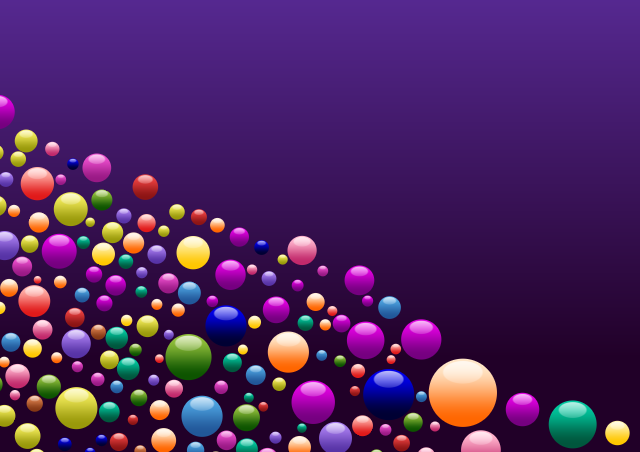
Reproduce this background procedurally as a WebGL 2 fragment shader.

```glsl
#version 300 es
precision highp float;
// Glossy coloured balls heaped in the lower left corner on a violet gradient.

#define SMALL_CELL 0.052
#define LARGE_CELL 0.125
#define SMALL_RADII vec2(0.011, 0.0255)
#define LARGE_RADII vec2(0.027, 0.039)
#define LARGE_SHARE 0.66
#define MIN_RADIUS 0.008
#define SPACING 0.004
#define TILT 0.43
#define SKY_TOP vec3(0.335, 0.158, 0.565)
#define SKY_BASE vec3(0.13, 0.0, 0.157)

uniform vec2 u_resolution;
out vec4 fragColor;

struct Ball { vec2 centre; float radius; int hue; };

const int ORANGE = 0, YELLOW = 1, PINK = 2, MAGENTA = 3, BLUE = 4, GREEN = 5,
          TEAL = 6, OLIVE = 8, AZURE = 9, HUES = 14;

// Upper and lower tint of each hue; the last five are lilac, coral, brown, orchid and gold
const vec3 UPPER[HUES] = vec3[](
    vec3(1.0, 0.9, 0.78), vec3(1.0, 0.94, 0.66), vec3(1.0, 0.7, 0.8), vec3(0.88, 0.0, 0.88),
    vec3(0.0, 0.0, 0.92), vec3(0.56, 0.74, 0.22), vec3(0.0, 0.78, 0.62), vec3(0.92, 0.25, 0.25),
    vec3(0.95, 0.92, 0.35), vec3(0.3, 0.64, 0.88), vec3(0.65, 0.48, 0.93), vec3(1.0, 0.68, 0.65),
    vec3(0.86, 0.5, 0.3), vec3(0.92, 0.3, 0.8));
const vec3 LOWER[HUES] = vec3[](
    vec3(1.0, 0.4, 0.0), vec3(1.0, 0.78, 0.0), vec3(0.76, 0.16, 0.42), vec3(0.46, 0.0, 0.5),
    vec3(0.0, 0.0, 0.2), vec3(0.05, 0.33, 0.0), vec3(0.0, 0.34, 0.24), vec3(0.55, 0.08, 0.08),
    vec3(0.6, 0.6, 0.04), vec3(0.13, 0.34, 0.6), vec3(0.34, 0.2, 0.65), vec3(0.88, 0.1, 0.1),
    vec3(0.52, 0.22, 0.08), vec3(0.6, 0.1, 0.52));

vec3 hash3(vec2 p) {
    vec3 h = fract(p.xyx * vec3(0.1031, 0.103, 0.0973));
    h += dot(h, h.yxz + 33.33);
    return fract((h.xxy + h.yzz) * h.zyx);
}

float gapTo(vec2 p, Ball b) { return length(p - b.centre) - b.radius; }

void keepNearest(vec2 p, Ball b, inout Ball best) {
    if (gapTo(p, b) < gapTo(p, best)) best = b;
}

// Height of the heap: a long slope ending in a steep drop
float heapTop(float x) { return min(0.765 - 0.465 * x, 2.25 - 2.15 * x); }

// The dominant balls that anchor the composition
Ball focalBall(vec2 p) {
    Ball b = Ball(vec2(1.024, 0.131), 0.0755, ORANGE);
    keepNearest(p, Ball(vec2(0.860, 0.127), 0.0565, BLUE), b);
    keepNearest(p, Ball(vec2(1.267, 0.061), 0.0530, TEAL), b);
    keepNearest(p, Ball(vec2(0.417, 0.210), 0.0510, GREEN), b);
    keepNearest(p, Ball(vec2(0.693, 0.110), 0.0480, MAGENTA), b);
    keepNearest(p, Ball(vec2(0.638, 0.221), 0.0455, ORANGE), b);
    keepNearest(p, Ball(vec2(0.500, 0.279), 0.0455, BLUE), b);
    keepNearest(p, Ball(vec2(0.932, 0.249), 0.0445, MAGENTA), b);
    keepNearest(p, Ball(vec2(0.809, 0.247), 0.0415, MAGENTA), b);
    keepNearest(p, Ball(vec2(0.447, 0.079), 0.0455, AZURE), b);
    keepNearest(p, Ball(vec2(0.169, 0.097), 0.0465, OLIVE), b);
    keepNearest(p, Ball(vec2(1.156, 0.094), 0.0370, MAGENTA), b);
    keepNearest(p, Ball(vec2(1.064, 0.004), 0.0440, PINK), b);
    keepNearest(p, Ball(vec2(1.366, 0.042), 0.0270, YELLOW), b);
    return b;
}

// Random ball kept inside its own cell of a tilted grid
Ball cellBall(vec2 id, float size, vec2 radii, mat2 tilt) {
    vec3 h = hash3(id + 71.0 + size * 900.0);
    float r = mix(radii.x, radii.y, h.z);
    vec2 centre = (id + 0.5 + (h.xy - 0.5) * (1.0 - 2.0 * r / size)) * size;
    int hue = int(fract(h.x * 57.0 + h.y * 31.0) * float(HUES));
    return Ball(centre * tilt, r, hue);
}

// Shrink a ball to the free room; a negative radius removes it
void fitBall(inout Ball b, Ball neighbour) {
    b.radius = min(b.radius, gapTo(b.centre, neighbour) - SPACING);
    if (b.radius < MIN_RADIUS || b.centre.y > heapTop(b.centre.x)) b.radius = -9.0;
}

// Nearest focal or large scattered ball
Ball largeBall(vec2 p, mat2 tilt) {
    Ball best = focalBall(p);
    vec2 id = floor(tilt * p / LARGE_CELL);
    for (int k = 0; k < 9; k++) {
        vec2 cell = id + vec2(k % 3 - 1, k / 3 - 1);
        if (hash3(cell + 13.0).x > LARGE_SHARE) continue;
        Ball b = cellBall(cell, LARGE_CELL, LARGE_RADII, tilt);
        fitBall(b, focalBall(b.centre));
        keepNearest(p, b, best);
    }
    return best;
}

// Vertical tint with a glossy oval near the top
vec3 shadeBall(vec2 p, Ball b, float pixel) {
    vec2 v = (p - b.centre) / b.radius;
    vec3 color = mix(UPPER[b.hue], LOWER[b.hue], smoothstep(0.85, -0.85, v.y));
    vec2 oval = (v - vec2(0.0, 0.6)) / vec2(0.58, 0.33);
    float soft = 2.0 * pixel / b.radius;
    float gloss = 1.0 - smoothstep(1.0 - soft, 1.0 + soft, length(oval));
    return mix(color, vec3(1.0), gloss * clamp(0.46 + 0.28 * oval.y, 0.0, 1.0));
}

void main() {
    vec2 p = gl_FragCoord.xy / u_resolution.y;
    float pixel = 1.0 / u_resolution.y;
    mat2 tilt = mat2(cos(TILT), sin(TILT), -sin(TILT), cos(TILT));
    vec3 color = mix(SKY_BASE, SKY_TOP, clamp((p.y - 0.21) / 0.79, 0.0, 1.0));

    // Small balls fill the room left by the large ones
    Ball best = largeBall(p, tilt);
    Ball small = cellBall(floor(tilt * p / SMALL_CELL), SMALL_CELL, SMALL_RADII, tilt);
    fitBall(small, largeBall(small.centre, tilt));
    keepNearest(p, small, best);

    float cover = clamp(0.5 - gapTo(p, best) / pixel, 0.0, 1.0);
    if (cover > 0.0) color = mix(color, shadeBall(p, best, pixel), cover);
    fragColor = vec4(color, 1.0);
}
```
